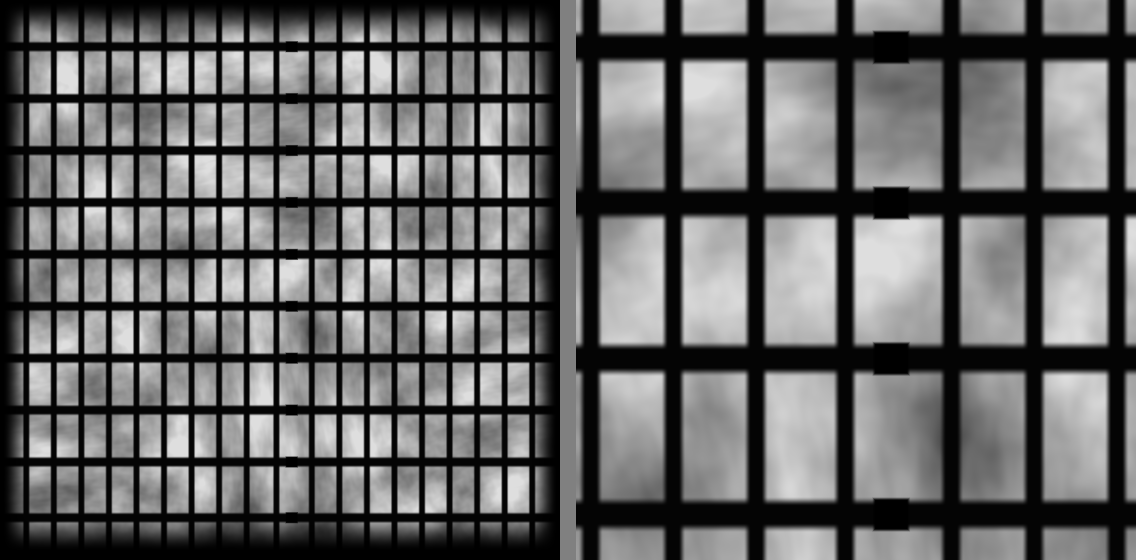
Left: the whole. Right: its middle third, enlarged.
Write a Shadertoy shader that draws this pattern.

```glsl
const int COLUMN_BARS = 19;
const int ROW_BARS = 10;
const float COLUMN_START = 0.0469;
const float COLUMN_PITCH = 0.0492;
const float ROW_START = 0.0755;
const float ROW_PITCH = 0.0927;
const float BOTTOM_ROW_EXTRA = 0.0068;     // the lowest full row is taller
const int CENTER_BAR = 9;                  // bar left of the wide column
const float CENTER_BAR_SHIFT = 0.0039;
const float WIDE_COLUMN_EXTRA = 0.0150;
const vec2 COLUMN_EDGE = vec2(0.0030, 0.0074);  // solid core, outer fade
const vec2 ROW_EDGE = vec2(0.0050, 0.0108);
const float LUG_X = 0.521;
const vec2 LUG_HALF_SIZE = vec2(0.0104, 0.0094);
const float LUG_SOFTNESS = 0.0012;
const vec2 SIDE_FADE = vec2(0.005, 0.060);
const vec2 TOP_FADE = vec2(0.002, 0.075);
const vec2 BOTTOM_FADE = vec2(0.015, 0.095);
const float BAR_SHADE = 0.015;
const float CLOUD_MEAN = 0.655;
const float CLOUD_CONTRAST = 0.17;
const float CLOUD_SCALE = 20.0;
const int CLOUD_OCTAVES = 6;

float fade(vec2 edge, float d) {
    return smoothstep(edge.x, edge.y, d);
}

float columnBarDistance(float x) {
    float nearest = 1.0;
    for (int i = 0; i < COLUMN_BARS; i++) {
        float barX = COLUMN_START + COLUMN_PITCH * float(i);
        if (i >= CENTER_BAR) barX += CENTER_BAR_SHIFT;
        if (i > CENTER_BAR) barX += WIDE_COLUMN_EXTRA - COLUMN_PITCH * 0.02;
        nearest = min(nearest, abs(x - barX));
    }
    return nearest;
}

float rowBarDistance(float y) {
    float nearest = 1.0;
    for (int i = 0; i < ROW_BARS; i++) {
        float barY = ROW_START + ROW_PITCH * float(i);
        if (i > 0) barY += BOTTOM_ROW_EXTRA;
        nearest = min(nearest, abs(y - barY));
    }
    return nearest;
}

// Rotated, warped sine layers, roughly within -1 to 1
float clouds(vec2 uv) {
    const mat2 turn = mat2(0.8, 0.6, -0.6, 0.8);
    vec2 p = turn * uv * CLOUD_SCALE;
    p += 0.9 * sin(0.47 * p.yx + vec2(1.3, 4.1));
    float sum = 0.0;
    float amplitude = 1.0;
    for (int i = 0; i < CLOUD_OCTAVES; i++) {
        float phase = 2.1 * float(i);
        vec2 q = p + 0.7 * sin(0.8 * p.yx + vec2(phase, 1.7 - phase));
        sum += amplitude * sin(q.x + phase) * cos(q.y - 0.6 * phase);
        p = turn * p * 1.73 + 3.7;
        amplitude *= 0.6;
    }
    return sum;
}

void mainImage(out vec4 fragColor, in vec2 fragCoord) {
    vec2 uv = fragCoord / iResolution.xy;
    float pixel = 1.0 / min(iResolution.x, iResolution.y);

    // Cloudy light behind the grid
    float shade = clamp(CLOUD_MEAN + CLOUD_CONTRAST * clouds(uv), 0.22, 0.87);

    // Window grid
    float rowDistance = rowBarDistance(uv.y);
    float opening = fade(COLUMN_EDGE, columnBarDistance(uv.x))
                  * fade(ROW_EDGE, rowDistance);
    shade = mix(BAR_SHADE, shade, opening);

    // Lugs on each cross bar
    vec2 lug = abs(vec2(uv.x - LUG_X, rowDistance)) - LUG_HALF_SIZE;
    float softness = max(LUG_SOFTNESS, pixel);
    shade *= smoothstep(-softness, softness, max(lug.x, lug.y));

    // Dark surround
    shade *= fade(SIDE_FADE, min(uv.x, 1.0 - uv.x))
           * fade(TOP_FADE, 1.0 - uv.y)
           * fade(BOTTOM_FADE, uv.y);

    fragColor = vec4(vec3(shade), 1.0);
}
```
